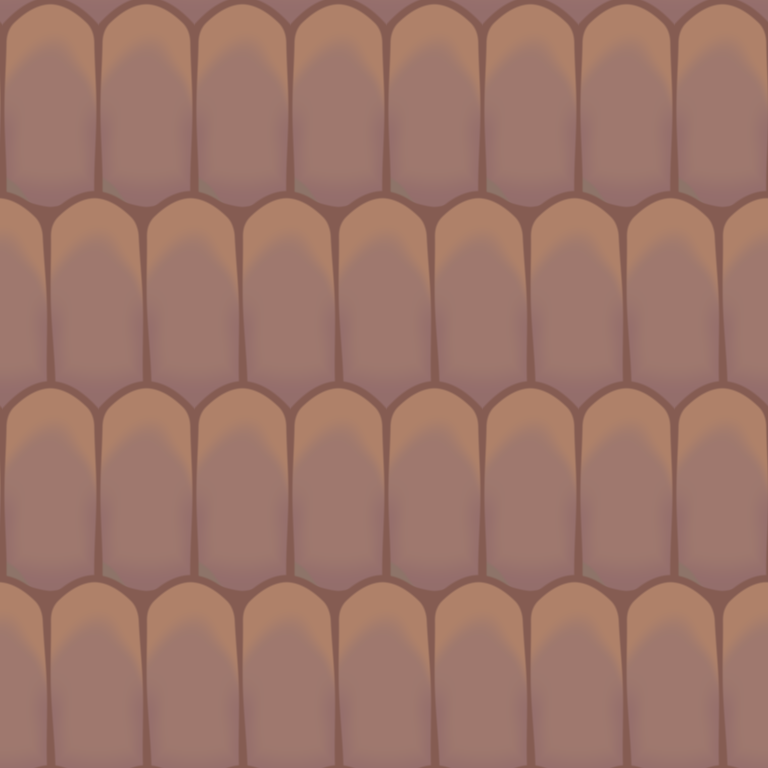
Write a WebGL 2 fragment shader that draws this texture.

```glsl
#version 300 es
precision highp float;
// Clay roof tiles: staggered rows of narrow tiles with arched tops and dark joints.
// Each pixel paints the row above first, then lays the arched tile of its own row
// over it. One unit is one tile width; whole counts make the pattern wrap.
uniform vec2 u_resolution;
out vec4 fragColor;

const float COLUMNS = 8.0;
const float ROWS = 4.0;
const float ROW_HEIGHT = COLUMNS / ROWS;
const float TOP_OFFSET = 0.045;    // gap between canvas top and first apex
const float ROW_OVERLAP = 0.12;    // room above an apex for its outline
const float ARCH_HEIGHT = 0.33;
const float ARCH_POWER = 1.9;
const float OUTLINE = 0.075;       // joint width along the arch
const float JOINT_NARROW = 0.021;  // half widths of the upright joint
const float JOINT_WIDE = 0.044;
const float PINCH = 1.1;           // depth at which the joint is narrowest
const float CORNER = 0.08;
const float SOFT = 0.014;          // edge softness
const vec3 CLAY = vec3(0.622, 0.472, 0.43);
const vec3 GLOW = vec3(0.685, 0.506, 0.412);
const vec3 PLUM = vec3(0.575, 0.422, 0.42);
const vec3 MOSS = vec3(0.555, 0.455, 0.41);
const vec3 JOINT = vec3(0.52, 0.362, 0.322);

float edge(float d) { return smoothstep(-SOFT, SOFT, d); }

float smoothMin(float a, float b, float k) {
    float h = max(k - abs(a - b), 0.0) / k;
    return min(a, b) - 0.25 * h * h * k;
}

// Sideways position from the tile centre, -0.5 to 0.5; odd rows shift and lean.
float acrossTile(float x, float t, float odd) {
    float center = mix(0.525, -0.015 + 0.03 * max(t - 0.3, 0.0), odd);
    return fract(x - center + 0.5) - 0.5;
}

// Distance below the arch, positive inside the tile.
float archDistance(float u, float t) {
    float w = abs(2.0 * u);
    float slope = 2.0 * ARCH_HEIGHT * ARCH_POWER * pow(w, ARCH_POWER - 1.0);
    return (t - ARCH_HEIGHT * pow(w, ARCH_POWER)) / sqrt(1.0 + slope * slope);
}

// Painted clay: warm head, plum lower edges, dull moss in the bottom corners.
vec3 clayColor(float u, float t, float odd) {
    float w = 2.0 * u;
    float wobble = 0.025 * sin(9.0 * t + 4.0 * w);
    float headLine = 0.4 + w * w * (0.55 + 0.1 * w) + wobble;
    vec3 color = mix(GLOW, CLAY, smoothstep(-0.16, 0.2, t - headLine));

    float sides = smoothstep(0.9, 1.4, t) * smoothstep(0.5, 1.0, abs(w) + wobble);
    float foot = smoothstep(1.7, 2.05, t + 0.12 * w * w);
    color = mix(color, PLUM, max(0.8 * sides, 0.85 * foot));

    float leftCorner = t - 1.78 - 0.95 * (u + 0.45) + wobble;
    float bothCorners = t - 1.85 - 1.3 * (0.5 - abs(u));
    float moss = mix(smoothstep(0.0, 0.07, leftCorner),
                     0.5 * smoothstep(0.0, 0.1, bothCorners), odd);
    return mix(color, MOSS, moss);
}

// One tile with its joints; t is the depth below the apex.
vec3 tileColor(float u, float t, float odd) {
    float halfJoint = mix(JOINT_NARROW, JOINT_WIDE, smoothstep(0.0, 0.8, abs(t - PINCH)));
    float inside = smoothMin(0.5 - abs(u) - halfJoint, archDistance(u, t), CORNER);
    // Even rows end in a rounded foot; odd rows run on beneath the next arches.
    float foot = 2.11 - 0.16 * pow(abs(2.0 * u), 1.5) - t;
    inside = min(inside, mix(foot, 1.0, odd));
    return mix(JOINT, clayColor(u, t, odd), edge(inside));
}

void main() {
    vec2 p = gl_FragCoord.xy / u_resolution * COLUMNS;
    float down = COLUMNS - p.y - TOP_OFFSET;
    float row = floor((down + ROW_OVERLAP) / ROW_HEIGHT);
    float odd = mod(row, 2.0);
    float depth = down - row * ROW_HEIGHT;

    // Row above, seen between the arches.
    float aboveOdd = 1.0 - odd;
    float aboveT = depth + ROW_HEIGHT - 0.02 * aboveOdd;
    vec3 color = tileColor(acrossTile(p.x, aboveT, aboveOdd), aboveT, aboveOdd);

    // This row with its outline.
    float t = depth - 0.02 * odd;
    float u = acrossTile(p.x, t, odd);
    color = mix(color, tileColor(u, t, odd), edge(archDistance(u, t) + OUTLINE));
    fragColor = vec4(color, 1.0);
}
```
